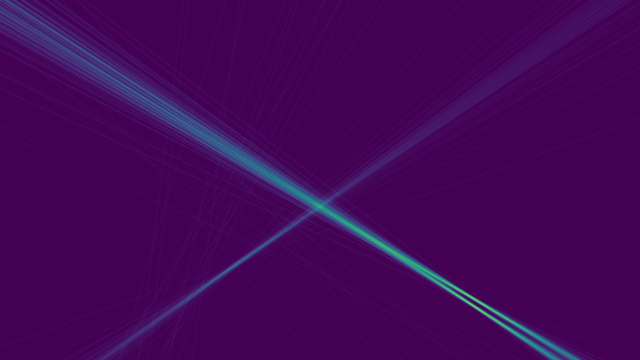
A Shadertoy shader for this background:

```glsl
// Two crossing beams of thin straight rays on deep violet, with a few strays.
// Each ray adds a fine line to a density; the rays of a beam share a narrow
// waist and fan out from it. The density is mapped to a violet-to-yellow ramp.

float hash(float n) {
    return fract(sin(n * 127.1) * 43758.5453);
}

// Evenly spread pair of normal deviates: a spiral with Gaussian radius
vec2 gaussianSpiral(float i, float count) {
    float radius = sqrt(-2.0 * log((i + 0.5) / count));
    float angle = i * 2.39996 + 0.9 * hash(i + 7.0);
    return radius * vec2(cos(angle), sin(angle));
}

// Soft line through a point along a direction
float ray(vec2 p, vec2 through, vec2 dir) {
    vec2 q = p - through;
    float d = (q.x * dir.y - q.y * dir.x) / length(dir);
    return exp(-d * d / (2.0 * 0.0014 * 0.0014));
}

// Falling beam: two bundles that part slowly beyond the crossing
float fallingBeam(vec2 p) {
    const float COUNT = 160.0;
    float sum = 0.0;
    for (float i = 0.0; i < COUNT; i++) {
        vec2 g = gaussianSpiral(i, COUNT);
        float side = mod(i, 2.0) * 2.0 - 1.0;
        float spread = 0.03 * g.x * (0.8 + 0.12 * dot(g, g));
        vec2 waist = vec2(1.319, 0.158 + 0.0102 * side + 0.0022 * g.y);
        sum += ray(p, waist, vec2(1.0, -0.625 + 0.026 * side + spread));
    }
    return 0.032 * sum;
}

// Rising beam: fainter, with a wide fan toward the upper right
float risingBeam(vec2 p) {
    const float COUNT = 64.0;
    float sum = 0.0;
    for (float i = 0.0; i < COUNT; i++) {
        vec2 g = gaussianSpiral(i, COUNT);
        float spread = 0.042 * g.x * (0.6 + 0.35 * dot(g, g));
        vec2 waist = vec2(0.66, 0.268 + 0.0045 * g.y);
        sum += ray(p, waist, vec2(1.0, 0.703 + spread));
    }
    return 0.018 * sum;
}

// Stray rays: steep ones leaning right, and loose falling ones
float strayRays(vec2 p) {
    float sum = 0.0;
    for (float i = 1.0; i < 15.0; i++) {
        vec2 foot = vec2(0.30 + 0.34 * hash(i), 0.0);
        vec2 top = vec2(0.42 + 0.75 * hash(i + 31.0), 1.0);
        sum += ray(p, foot, top - foot);

        vec2 knot = vec2(0.55 + 0.3 * hash(i + 57.0), 0.28 + 0.2 * hash(i + 83.0));
        float slope = -0.4 - 1.1 * hash(i + 109.0);
        sum += 0.7 * ray(p, knot, vec2(1.0, slope));
    }
    return 0.018 * sum;
}

// Violet, indigo, blue, teal, green, yellow
vec3 densityRamp(float v) {
    float t = clamp(v, 0.0, 1.0) * 4.0;
    vec3 color = mix(vec3(0.267, 0.005, 0.329), vec3(0.283, 0.141, 0.458), min(t * 2.0, 1.0));
    color = mix(color, vec3(0.229, 0.322, 0.546), clamp(t * 2.0 - 1.0, 0.0, 1.0));
    color = mix(color, vec3(0.128, 0.567, 0.551), clamp(t - 1.0, 0.0, 1.0));
    color = mix(color, vec3(0.369, 0.789, 0.383), clamp(t - 2.0, 0.0, 1.0));
    return mix(color, vec3(0.993, 0.906, 0.144), clamp(t - 3.0, 0.0, 1.0));
}

void mainImage(out vec4 fragColor, in vec2 fragCoord) {
    // Canvas height is one unit; x is scaled to a 16:9 frame
    vec2 p = fragCoord / iResolution.xy * vec2(16.0 / 9.0, 1.0);

    float density = fallingBeam(p) + risingBeam(p) + strayRays(p);
    fragColor = vec4(densityRamp(1.0 - exp(-density)), 1.0);
}
```
